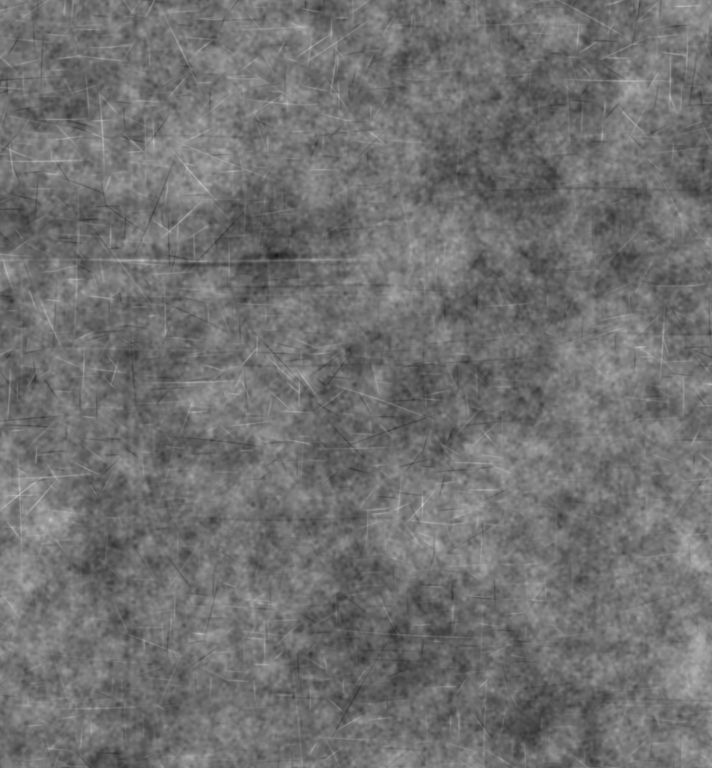
Give the GLSL for this texture, as a WebGL 2 fragment shader.

```glsl
#version 300 es
precision highp float;
// Worn grey plaster: cloudy blotches, fine grain, hairline scratches and a long crease.

#define BASE_GREY 0.432
#define BLOTCH_CELLS 5.0
#define BLOTCH_GAIN 0.058
#define LACUNARITY 2.1
#define OCTAVES 6
#define SCRATCH_CELLS 7.0
#define SCRATCH_GAIN 0.15
#define SCRATCH_WIDTH 0.0013
#define STREAK_COUNT 9
#define STREAK_GAIN 0.055
#define CREASE_HEIGHT 0.661
#define CREASE_END 0.51

uniform vec2 u_resolution;
out vec4 fragColor;

const float TAU = 6.2831853;

vec3 hash3(vec2 p) {
    vec3 q = fract(p.xyx * vec3(0.1031, 0.1030, 0.0973));
    q += dot(q, q.yxz + 33.33);
    return fract((q.xxy + q.yzz) * q.zyx);
}

// Cellular noise: one soft spot of random sign and strength per cell
float spotNoise(vec2 p, float seed) {
    vec2 cell = floor(p), local = fract(p);
    float sum = 0.0;
    for (int y = -1; y <= 1; y++)
    for (int x = -1; x <= 1; x++) {
        vec2 offset = vec2(x, y);
        vec3 h = hash3(cell + offset + seed * 17.3);
        vec2 d = offset + h.xy - local;
        float falloff = max(0.0, 1.0 - dot(d, d));
        sum += (h.z * 2.0 - 1.0) * falloff * falloff;
    }
    return sum;
}

// Octaves of spots, from broad clouds to grain
float plaster(vec2 p) {
    float sum = 0.0, cells = BLOTCH_CELLS;
    vec2 warp = 0.012 * sin(p.yx * vec2(31.0, 27.0) + 2.0 * sin(p * 19.0));
    for (int i = 0; i < OCTAVES; i++) {
        sum += spotNoise((p + warp) * cells, float(i) + 3.0);
        warp *= 0.5;
        cells *= LACUNARITY;
    }
    return sum * BLOTCH_GAIN;
}

// Thin tapering segments, one per cell, a share of them near the axes
float scratches(vec2 p, float cells, float seed) {
    vec2 q = p * cells, cell = floor(q), local = fract(q);
    float width = max(SCRATCH_WIDTH, 0.8 / u_resolution.y) * cells;
    float sum = 0.0;
    for (int y = -1; y <= 1; y++)
    for (int x = -1; x <= 1; x++) {
        vec2 offset = vec2(x, y), id = cell + offset + seed * 29.7;
        vec3 place = hash3(id), look = hash3(id + 71.9);
        float angle = place.z * TAU;
        if (look.x < 0.35) angle = 0.25 * (place.z - 0.5);
        else if (look.x < 0.5) angle = TAU * 0.25 + 0.15 * (place.z - 0.5);
        vec2 along = vec2(cos(angle), sin(angle));
        vec2 d = local - offset - place.xy;
        float t = dot(d, along) / mix(0.35, 0.95, look.y);
        float bend = 0.04 * (look.z - 0.5) * t * t;
        float across = (dot(d, vec2(-along.y, along.x)) - bend) / width;
        float taper = max(0.0, 1.0 - t * t);
        float strength = look.z < 0.2 ? -0.6 : look.z * look.z;
        sum += strength * taper * exp(-across * across);
    }
    return sum;
}

// Long faint horizontal marks
float streaks(vec2 p) {
    float sum = 0.0;
    for (int i = 0; i < STREAK_COUNT; i++) {
        vec3 h = hash3(vec2(float(i) * 5.7, 41.3));
        float reach = max(0.0, 1.0 - abs(p.x - h.x) / mix(0.1, 0.3, h.z));
        float d = (p.y - h.y - 0.0015 * sin(p.x * 23.0 + h.z * TAU)) / 0.0018;
        sum += (h.z < 0.65 ? -1.0 : 0.8) * sqrt(reach) * exp(-d * d);
    }
    return sum * STREAK_GAIN;
}

// Pale ridge with broken shadow on either side
float crease(vec2 p) {
    float d = p.y - CREASE_HEIGHT - 0.001 * sin(p.x * 17.0);
    float reach = 1.0 - smoothstep(CREASE_END - 0.06, CREASE_END, p.x);
    float breaks = 0.5 + 0.5 * sin(p.x * 29.0 - 3.2);
    float ridge = exp(-pow(d / 0.0018, 2.0)) * (0.3 + 0.7 * breaks);
    float upper = exp(-pow((d - 0.006) / 0.004, 2.0)) * breaks;
    float lower = exp(-pow((d + 0.005) / 0.003, 2.0)) * (1.0 - breaks);
    return reach * (0.13 * ridge - 0.1 * smoothstep(0.08, 0.2, p.x) * (upper + lower));
}

void main() {
    vec2 p = gl_FragCoord.xy / u_resolution.y;
    float grey = BASE_GREY + plaster(p);

    // Scratches gather in worn patches
    float wear = smoothstep(-0.5, 0.7, spotNoise(p * 6.0, 12.0));
    float cells = SCRATCH_CELLS;
    for (int i = 0; i < 4; i++) {
        grey += SCRATCH_GAIN * mix(0.3, 1.0, wear) * scratches(p, cells, float(i) + 1.0);
        cells *= 1.8;
    }

    grey += streaks(p) + crease(p);
    fragColor = vec4(vec3(clamp(grey, 0.0, 1.0)), 1.0);
}
```
